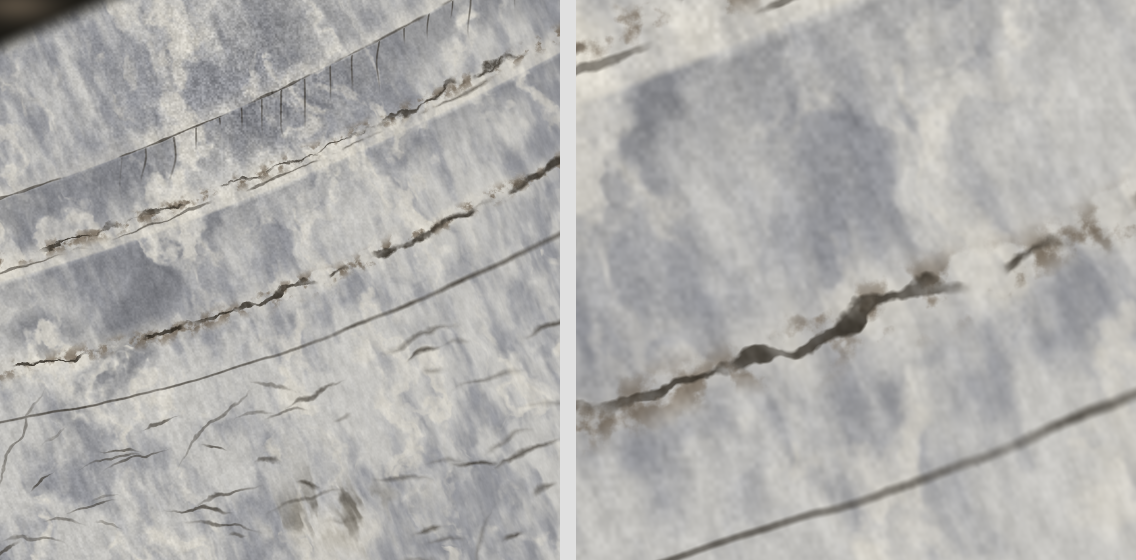
Left, the full canvas; right, a detail of the centre.
This texture is drawn by a Shadertoy shader. Its source:

```glsl
const vec3 SLATE = vec3(0.46, 0.465, 0.485);
const vec3 GREY = vec3(0.565, 0.57, 0.59);
const vec3 PALE = vec3(0.77, 0.765, 0.75);
const vec3 DUST = vec3(0.89, 0.87, 0.82);
const vec3 CRACK = vec3(0.2, 0.18, 0.15);
const vec3 SHADOW = vec3(0.1, 0.095, 0.08);
const vec3 RUST = vec3(0.42, 0.37, 0.31);

float hash(vec2 p) {
    vec3 q = fract(p.xyx * 0.1031);
    q += dot(q, q.yzx + 33.33);
    return fract((q.x + q.y) * q.z);
}

float noise(vec2 p) {
    vec2 i = floor(p), f = fract(p);
    f = f * f * (3.0 - 2.0 * f);
    float low = mix(hash(i), hash(i + vec2(1, 0)), f.x);
    float high = mix(hash(i + vec2(0, 1)), hash(i + vec2(1, 1)), f.x);
    return mix(low, high, f.y);
}

float fbm(vec2 p) {
    float sum = 0.0, amp = 0.52;
    for (int i = 0; i < 5; i++) {
        sum += amp * noise(p);
        p = mat2(1.6, 1.2, -1.2, 1.6) * p + 17.3;
        amp *= 0.5;
    }
    return sum;
}

// Streaky fbm: rotation-free octaves keep the grain direction
float grain(vec2 p) {
    return 0.55 * noise(p) + 0.3 * noise(p * 2.1 + 5.0) + 0.15 * noise(p * 4.3 + 9.0);
}

// Height above a gently bending line
float bendLine(vec2 p, float start, float slope, float bend) {
    return 0.93 * (p.y - start - (slope + bend * p.x) * p.x);
}

float stroke(float d, float width, float soft) {
    return 1.0 - smoothstep(width - soft * 0.4, width + soft, abs(d));
}

float glow(vec2 p, vec2 center, vec2 size) {
    vec2 q = (p - center) / size;
    return exp(-dot(q, q));
}

// Broken crack whose width and path wander
float ragged(vec2 p, float d, float width, float soft, float wander) {
    float path = d + (fbm(p * 30.0) - 0.5) * wander;
    float swell = noise(p * 48.0 + 5.0);
    float present = smoothstep(0.36, 0.62, fbm(p * 17.0 + 9.0));
    return present * stroke(path, width * (0.2 + 1.5 * swell * swell), soft);
}

// Tapered, slightly bowed segment
float fissure(vec2 q, float angle, float len, float width, float soft) {
    vec2 axis = vec2(cos(angle), sin(angle));
    float along = dot(q, axis) / len;
    float across = dot(q, vec2(-axis.y, axis.x)) + 0.12 * len * along * along;
    float taper = 1.0 - smoothstep(0.2, 1.0, abs(along));
    return taper * stroke(across, width * taper, soft);
}

// Scattered fissures over the lower part
float fissures(vec2 p, float soft) {
    float mask = 0.0;
    for (int i = 0; i < 46; i++) {
        float k = float(i), pick = hash(vec2(k, 4.7));
        vec2 center = vec2(hash(vec2(k, 1.3)), hash(vec2(k, 8.1)));
        center.y *= 0.25 + 0.22 * center.x;
        float angle = 0.8 * hash(vec2(k, 2.9)) - 0.2 + step(0.88, pick);
        float depth = mix(0.25, 0.9, hash(vec2(k, 6.2)));
        float len = mix(0.025, 0.12, pick * pick);
        mask = max(mask, depth * fissure(p - center, angle, len, 0.0018, soft));
    }
    return mask;
}

// Thin splits hanging under the top ridge
float splits(vec2 p, float drop) {
    float column = p.x * 24.0 + 0.5 * noise(p * 18.0), id = floor(column);
    float reach = mix(0.015, 0.11, hash(vec2(id, 3)));
    float hang = smoothstep(0.0, 0.004, drop) * smoothstep(reach, reach * 0.3, drop);
    float offset = fract(column) - 0.3 - 0.4 * hash(vec2(id, 7));
    return hang * stroke(offset / 24.0, 0.0008, 0.002);
}

void mainImage(out vec4 fragColor, in vec2 fragCoord) {
    vec2 uv = fragCoord / iResolution.xy;
    float blur = smoothstep(0.38, 1.0, uv.x + 0.3 * (0.5 - uv.y));
    float soft = mix(0.002, 0.007, blur);
    vec2 wobble = vec2(fbm(uv * 14.0), fbm(uv * 14.0 + 40.0)) - 0.5;
    float top = bendLine(uv, 0.646, 0.31, 0.16);
    float mid = bendLine(uv, 0.499, 0.28, 0.13);
    float rift = bendLine(uv, 0.338, 0.18, 0.19);
    float groove = bendLine(uv, 0.247, 0.15, 0.186);

    // Clouds and streaks of wear
    vec2 tilted = mat2(0.92, -0.39, 0.39, 0.92) * uv;
    float streak = grain(tilted * vec2(48, 14) + wobble);
    float wear = 0.6 * fbm(uv * 6.0 + wobble) + 0.4 * streak;
    vec3 color = mix(GREY, PALE, smoothstep(0.34, 0.66, wear));
    float dusty = grain(tilted * vec2(24, 11) + wobble * 3.0 + 60.0);
    color = mix(color, DUST, 0.6 * smoothstep(0.52, 0.82, dusty));

    // Dark smooth patches
    float dark = stroke(uv.x - 0.55 * uv.y - 0.01 + wobble.x * 0.06, 0.04, 0.03);
    dark *= smoothstep(0.14, 0.36, uv.y) * smoothstep(0.01, -0.01, mid);
    dark = max(dark, glow(uv + wobble * 0.05, vec2(0.08, 0.41), vec2(0.07, 0.04)));
    dark = max(dark, 0.8 * glow(uv, vec2(0.5, 0.96), vec2(0.12, 0.11)));
    dark = max(dark, 0.7 * smoothstep(0.0, -0.006, top) * smoothstep(-0.13, -0.03, top));
    dark = max(dark, 0.5 * smoothstep(-0.004, -0.012, mid) * smoothstep(-0.1, -0.01, mid));
    color = mix(color, SLATE, 0.8 * dark * smoothstep(0.75, 0.4, dusty));

    // Dust and crumbs along the ridges
    float fray = wobble.y * 0.035;
    float ledge = smoothstep(-0.002, 0.002, top) * smoothstep(0.045, 0.0, top + fray);
    float shelf = smoothstep(-0.006, 0.0, mid) * smoothstep(0.055, 0.02, mid + fray);
    float bank = stroke(rift - 0.004 + fray, 0.01, 0.025);
    float settled = max(0.6 * ledge, max(0.75 * shelf, 0.5 * bank));
    color = mix(color, DUST, settled * (0.4 + 0.6 * streak));
    float crumbs = smoothstep(0.48, 0.68, fbm(uv * 55.0));
    float beds = max(stroke(rift + fray, 0.006, 0.02), stroke(mid - 0.03, 0.006, 0.018));
    color = mix(color, RUST, 0.75 * crumbs * beds);

    // Cracks and the long groove
    float ink = 0.6 * ragged(uv, top, 0.0016, soft, 0.004);
    ink = max(ink, 0.8 * ragged(uv, mid - 0.032, 0.003, soft, 0.04));
    ink = max(ink, 0.55 * ragged(uv + 3.0, mid - 0.013, 0.0015, soft, 0.012));
    float gape = mix(0.002, 0.005, smoothstep(0.2, 0.5, uv.x));
    ink = max(ink, 0.85 * ragged(uv + 7.0, rift, gape, soft, 0.03));
    float worn = 0.35 + 0.4 * noise(uv * 22.0);
    ink = max(ink, worn * stroke(groove + wobble.y * 0.008, 0.0012 + 0.001 * blur, soft));
    ink = max(ink, 0.6 * splits(uv, -top) * smoothstep(0.18, 0.28, uv.x));
    ink = max(ink, 0.75 * fissures(uv + wobble * 0.04, soft));
    color = mix(color, CRACK, ink);

    // Torn hollow with a dusty core
    vec2 torn = uv + wobble * 0.12;
    float hollow = glow(torn, vec2(0.61, 0.095), vec2(0.095, 0.06));
    color = mix(color, CRACK, 0.75 * hollow * smoothstep(0.4, 0.65, streak));
    color = mix(color, DUST, 0.6 * glow(torn, vec2(0.62, 0.05), vec2(0.06, 0.05)));

    // Mottling and fine grit
    color += 0.11 * (grain(tilted * vec2(110, 45)) - 0.5);
    float grit = noise(uv * 290.0) + 0.6 * noise(uv * 140.0) - 0.8;
    float sandy = glow(uv, vec2(0.42, 0.85), vec2(0.2, 0.16));
    color += grit * (0.05 - 0.04 * blur + 0.11 * sandy);

    // Soft shadow in the corner
    float corner = uv.y - 0.915 - 0.44 * uv.x;
    vec3 behind = mix(SHADOW, RUST, 0.7 * glow(uv, vec2(0.03, 0.99), vec2(0.07, 0.03)));
    color = mix(color, behind, smoothstep(-0.025, 0.025, corner));
    fragColor = vec4(clamp(color, 0.0, 1.0), 1.0);
}
```
